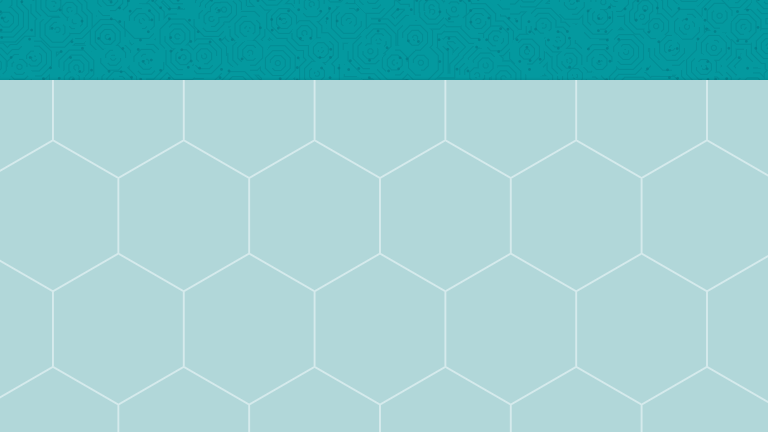
Write a WebGL 1 fragment shader that draws this background.

```glsl
precision highp float;
// A pale honeycomb outlined in light strokes lies below a teal circuit band.
// Hexagons come from two interleaved grids; the traces are broken octagonal
// rings around scattered seeds, with small pads sprinkled over them.

uniform vec2 u_resolution;

// Lengths are in canvas heights, with x measured from the centre.
const vec3 FIELD_COLOR = vec3(0.694, 0.843, 0.851);
const vec3 LINE_COLOR = vec3(0.835, 0.918, 0.925);
const vec3 BAND_COLOR = vec3(0.016, 0.600, 0.625);
const vec3 TRACE_COLOR = vec3(0.008, 0.525, 0.555);
const vec3 PAD_COLOR = vec3(0.008, 0.470, 0.510);

const float HEX_WIDTH = 0.3028;
const vec2 HEX_CENTER = vec2(0.1421, 0.5005);
const float HEX_LINE = 0.0044;

const float BAND_BOTTOM = 0.8148;
const float BAND_SHADE_HEIGHT = 0.008;
const float BAND_SHADE = 0.06;
const float SEED_CELL = 0.075;
const float TRACE_PITCH = 0.0115;
const float TRACE_WIDTH = 0.0026;
const float TRACE_STRENGTH = 0.65;
const float TRACE_FILL = 0.78;
const float PAD_CELL = 0.023;
const float PAD_RADIUS = 0.0032;
const float PAD_SHARE = 0.28;

float hash(vec2 p) {
  return fract(sin(dot(p, vec2(127.1, 311.7))) * 43758.5453);
}

vec2 hash2(vec2 p) {
  return vec2(hash(p), hash(p + 41.3));
}

// Coverage of a shape from its signed distance, one pixel soft.
float cover(float dist, float pixel) {
  return clamp(0.5 - dist / pixel, 0.0, 1.0);
}

// Distance to the nearest edge of a pointy-top honeycomb of unit width.
float hexEdge(vec2 p) {
  vec2 period = vec2(1.0, sqrt(3.0));
  vec2 a = mod(p + 0.5 * period, period) - 0.5 * period;
  vec2 b = mod(p, period) - 0.5 * period;
  vec2 q = abs(dot(a, a) < dot(b, b) ? a : b);
  return 0.5 - max(q.x, dot(q, 0.5 * period));
}

float octagon(vec2 p) {
  p = abs(p);
  return max(max(p.x, p.y), (p.x + p.y) * 0.7071);
}

// Nested chamfered rings around the nearest seed, with random gaps.
float traces(vec2 p, float pixel) {
  vec2 cell = floor(p / SEED_CELL);
  vec2 nearest = vec2(0.0);
  vec2 offset = vec2(0.0);
  float radius = 10.0;
  for (int j = -1; j <= 1; j++) {
    for (int i = -1; i <= 1; i++) {
      vec2 id = cell + vec2(float(i), float(j));
      vec2 d = p - (id + hash2(id)) * SEED_CELL;
      float r = octagon(d);
      if (r < radius) {
        radius = r;
        offset = d;
        nearest = id;
      }
    }
  }
  float ring = floor(radius / TRACE_PITCH);
  float dist = abs(radius - (ring + 0.5) * TRACE_PITCH) - 0.5 * TRACE_WIDTH;
  vec2 side = step(0.0, offset);
  float sector = side.x + 2.0 * side.y + 4.0 * step(abs(offset.x), abs(offset.y));
  float present = step(hash(nearest + vec2(ring * 7.3, sector * 3.7)), TRACE_FILL);
  return cover(dist, pixel) * present;
}

// Sparse round pads on a jittered grid.
float pads(vec2 p, float pixel) {
  vec2 cell = floor(p / PAD_CELL);
  vec2 center = (cell + 0.25 + 0.5 * hash2(cell + 17.0)) * PAD_CELL;
  float present = step(hash(cell + 83.0), PAD_SHARE);
  return cover(length(p - center) - PAD_RADIUS, pixel) * present;
}

void main() {
  float pixel = 1.0 / u_resolution.y;
  vec2 p = vec2(gl_FragCoord.x - 0.5 * u_resolution.x, gl_FragCoord.y) * pixel;

  // Honeycomb field
  float edge = hexEdge((p - HEX_CENTER) / HEX_WIDTH) * HEX_WIDTH;
  vec3 field = mix(FIELD_COLOR, LINE_COLOR, cover(edge - 0.5 * HEX_LINE, pixel));

  // Circuit band, slightly darker along its lower edge
  vec3 band = mix(BAND_COLOR, TRACE_COLOR, TRACE_STRENGTH * traces(p, pixel));
  band = mix(band, PAD_COLOR, TRACE_STRENGTH * pads(p, pixel));
  float shade = 1.0 - smoothstep(0.0, BAND_SHADE_HEIGHT, p.y - BAND_BOTTOM);
  band *= 1.0 - BAND_SHADE * shade;

  gl_FragColor = vec4(mix(field, band, cover(BAND_BOTTOM - p.y, pixel)), 1.0);
}
```
